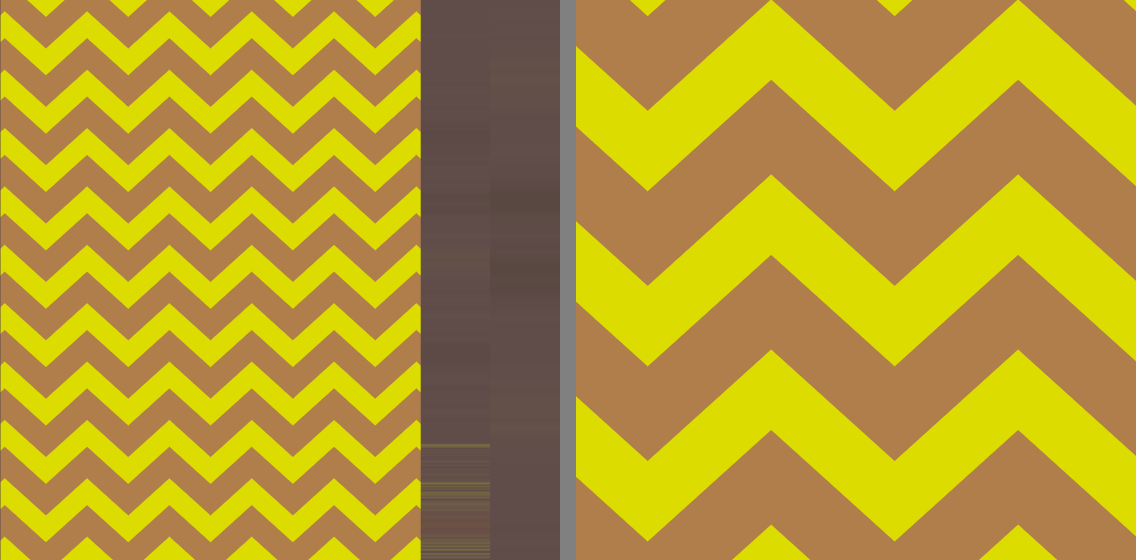
Left, the full canvas; right, a detail of the centre.
Give the GLSL for this pattern, as a WebGL 1 fragment shader.

```glsl
precision highp float;
// Yellow chevron stripes on tan, beside two dark columns of blurred bands.
// Chevrons are a triangle wave with a repeated vertical distance; the columns
// are soft bumps plus 1D gradient noise, with a patch of fine streaks below.

uniform vec2 u_resolution;

const vec3 TAN = vec3(0.690, 0.494, 0.290);
const vec3 YELLOW = vec3(0.867, 0.863, 0.0);
const vec3 PLUM = vec3(0.376, 0.302, 0.290);
const vec3 UMBER = vec3(0.350, 0.280, 0.258);
const vec3 MOSS = vec3(0.388, 0.318, 0.284);
const vec3 RUST = vec3(0.425, 0.305, 0.265);
const vec3 OLIVE = vec3(0.490, 0.450, 0.230);

const vec2 PERIOD = vec2(0.14700, 0.10423); // one zigzag, one stripe
const float PEAK_X = 0.0085;        // first peak from the left
const float PEAK_TOP = 0.0202;      // its upper edge, from the top
const float AMPLITUDE = 0.0664;     // peak to valley
const float STRIPE = 0.0479;        // vertical stripe thickness
const float PANEL_X = 0.7513;       // where the dark columns begin
const float COLUMN_X = 0.875;       // where the second column begins
const float STREAK_TOP = 0.792;     // start of streaks, from the top
const float EDGE_LINE = 0.0013;     // thin line at the left border

float hash(float n) {
  return fract(sin(n * 127.1 + 3.7) * 4375.85);
}

// 1D gradient noise, roughly -0.5 to 0.5
float gradientNoise(float x) {
  float cell = floor(x);
  float f = x - cell;
  float blend = f * f * f * (f * (f * 6.0 - 15.0) + 10.0);
  float a = (hash(cell) * 2.0 - 1.0) * f;
  float b = (hash(cell + 1.0) * 2.0 - 1.0) * (f - 1.0);
  return mix(a, b, blend);
}

float bump(float x, float center, float width) {
  float d = (x - center) / width;
  return exp(-d * d);
}

// Soft step at zero, one pixel wide
float cover(float d, float pixel) {
  return clamp(d / pixel + 0.5, 0.0, 1.0);
}

vec3 chevrons(vec2 p, float pixel) {
  float wave = abs(fract((p.x - PEAK_X) / PERIOD.x + 0.5) - 0.5) * 2.0;
  float y = p.y - PEAK_TOP - wave * AMPLITUDE - 0.5 * STRIPE;
  float offset = abs(fract(y / PERIOD.y + 0.5) - 0.5) * PERIOD.y;
  float slope = 2.0 * AMPLITUDE / PERIOD.x;
  float d = (0.5 * STRIPE - offset) / sqrt(1.0 + slope * slope);
  return mix(TAN, YELLOW, cover(d, pixel));
}

vec3 firstColumn(float y, float pixel) {
  float dark = bump(y, 0.25, 0.03) + bump(y, 0.36, 0.025) + bump(y, 0.63, 0.025);
  vec3 color = mix(PLUM, UMBER, 0.6 * dark);
  color = mix(color, MOSS, bump(y, 0.465, 0.022));
  color += 0.018 * gradientNoise(y * 70.0);

  // Fine horizontal streaks, gathered in a few clusters
  float fine = gradientNoise(y * 310.0) + 0.7 * gradientNoise(y * 173.0 + 40.0);
  float cluster = bump(y, 0.796, 0.004) + bump(y, 0.866, 0.006)
    + bump(y, 0.884, 0.007) + bump(y, 0.904, 0.006) + bump(y, 0.980, 0.016);
  float strength = clamp(0.08 + 0.42 * cluster + fine * (0.4 + 1.2 * cluster), 0.0, 0.9);
  vec3 streaked = mix(color, RUST, 0.7 * bump(y, 0.935, 0.025));
  streaked = mix(streaked, OLIVE, strength);
  return mix(color, streaked, cover(y - STREAK_TOP, pixel));
}

vec3 secondColumn(float y) {
  float moss = bump(y, 0.14, 0.045) + bump(y, 0.735, 0.05);
  float dark = bump(y, 0.36, 0.04) + bump(y, 0.49, 0.05);
  vec3 color = mix(PLUM, MOSS, moss);
  color = mix(color, UMBER, clamp(dark, 0.0, 1.0));
  return color + 0.012 * gradientNoise(y * 45.0 + 17.0);
}

void main() {
  vec2 p = gl_FragCoord.xy / u_resolution;
  p.y = 1.0 - p.y; // measure down from the top
  float pixel = 1.0 / u_resolution.y;

  vec3 color = chevrons(p, pixel);
  color = mix(color, PLUM, 0.7 * cover(EDGE_LINE - p.x, pixel));

  vec3 panel = mix(firstColumn(p.y, pixel), secondColumn(p.y),
    cover(p.x - COLUMN_X, pixel));
  color = mix(color, panel, cover(p.x - PANEL_X, pixel));
  gl_FragColor = vec4(color, 1.0);
}
```
